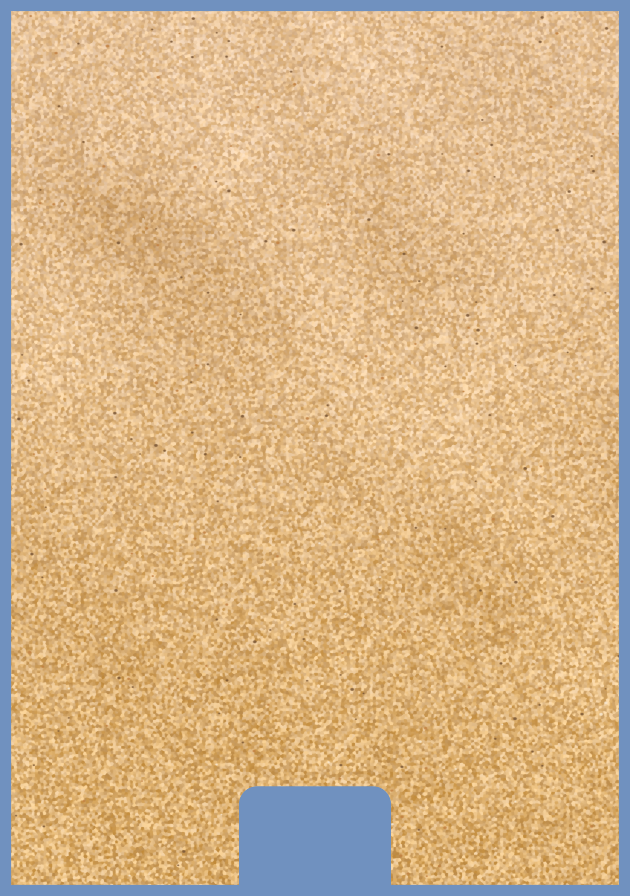
Write a Shadertoy shader that draws this texture.

```glsl
const vec3 FRAME_BLUE = vec3(0.44, 0.57, 0.75);
const vec3 SAND_FAR = vec3(0.90, 0.757, 0.590);
const vec3 SAND_NEAR = vec3(0.865, 0.695, 0.450);
const vec3 SHADE_TINT = vec3(0.75, 0.95, 1.20);  // shading acts most on blue
const vec3 SPECK_DARK = vec3(0.47, 0.33, 0.20);
const vec3 SPECK_RUST = vec3(0.76, 0.50, 0.25);
const vec3 SPECK_PALE = vec3(0.97, 0.91, 0.82);

const float BORDER = 0.0125;
const vec2 NOTCH_HALF = vec2(0.0848, 0.1224);
const float NOTCH_RADIUS = 0.020;

const float GRAIN_DENSITY = 310.0;
const float GRAIN_FAR = 0.22;
const float GRAIN_NEAR = 0.33;
const float GRAIN_SOFTNESS = 6.0;
const float SPECK_DENSITY = 72.0;
const float SPECK_CHANCE = 0.075;

// Soft dune patches: centre x, centre y, half length, brightness
const float DUNE_ANGLE = -0.72;
const float DUNE_WIDTH = 0.40;
const int DUNE_COUNT = 11;
const vec4 DUNES[DUNE_COUNT] = vec4[DUNE_COUNT](
    vec4(0.15, 0.74, 0.15, -0.075), vec4(0.43, 0.76, 0.13, -0.040),
    vec4(0.27, 0.83, 0.13, 0.030),  vec4(0.37, 0.98, 0.06, 0.040),
    vec4(0.57, 0.92, 0.11, -0.030), vec4(0.50, 0.52, 0.22, 0.030),
    vec4(0.67, 0.47, 0.10, -0.040), vec4(0.54, 0.35, 0.15, -0.035),
    vec4(0.65, 0.25, 0.11, 0.035),  vec4(0.07, 0.62, 0.11, 0.025),
    vec4(0.12, 0.28, 0.22, -0.020));

vec3 hash3(vec2 cell) {
    vec3 q = fract(cell.xyx * vec3(0.1031, 0.1030, 0.0973));
    q += dot(q, q.yxz + 33.33);
    return fract((q.xxy + q.yzz) * q.zyx);
}

float valueNoise(vec2 p) {
    vec2 cell = floor(p), f = fract(p);
    f = f * f * (3.0 - 2.0 * f);
    float low = mix(hash3(cell).x, hash3(cell + vec2(1, 0)).x, f.x);
    float high = mix(hash3(cell + vec2(0, 1)).x, hash3(cell + 1.0).x, f.x);
    return mix(low, high, f.y);
}

float roundedBox(vec2 p, vec2 halfSize, float radius) {
    vec2 d = abs(p) - halfSize + radius;
    return length(max(d, 0.0)) + min(max(d.x, d.y), 0.0) - radius;
}

// Smoothed cellular grains: x is tone, y is warmth, both centred on zero
vec2 grains(vec2 p) {
    vec2 cell = floor(p), sum = vec2(0.0);
    float total = 0.0;
    for (int y = -1; y <= 1; y++)
    for (int x = -1; x <= 1; x++) {
        vec2 id = cell + vec2(x, y);
        vec3 h = hash3(id);
        vec2 d = id + 0.15 + 0.7 * h.xy - p;
        float weight = exp(-GRAIN_SOFTNESS * dot(d, d));
        sum += weight * vec2(h.z, hash3(id + 517.0).x);
        total += weight;
    }
    return sum / total - 0.5;
}

float duneLight(vec2 p) {
    vec2 along = vec2(cos(DUNE_ANGLE), sin(DUNE_ANGLE));
    vec2 warped = p + 0.05 * (vec2(valueNoise(p * 7.0), valueNoise(p * 7.0 + 40.0)) - 0.5);
    float light = 0.0;
    for (int i = 0; i < DUNE_COUNT; i++) {
        vec2 d = warped - DUNES[i].xy;
        vec2 q = vec2(dot(d, along), dot(d, vec2(-along.y, along.x)) / DUNE_WIDTH);
        light += DUNES[i].w * exp(-dot(q, q) / (DUNES[i].z * DUNES[i].z));
    }
    return light + 0.03 * (valueNoise(p * 16.0) - 0.5);
}

vec3 addSpecks(vec3 colour, vec2 p, float pixel) {
    vec2 cell = floor(p * SPECK_DENSITY);
    vec3 h = hash3(cell + 91.0), kind = hash3(cell + 233.0);
    vec2 d = p - (cell + 0.2 + 0.6 * h.xy) / SPECK_DENSITY;
    float radius = mix(0.0008, 0.0020, kind.y);
    float cover = 1.0 - smoothstep(-pixel, pixel, length(d * vec2(1.0, 1.25)) - radius);
    vec3 tint = kind.x < 0.42 ? SPECK_DARK : kind.x < 0.82 ? SPECK_RUST : SPECK_PALE;
    return mix(colour, tint, 0.85 * cover * step(h.z, SPECK_CHANCE));
}

void mainImage(out vec4 fragColor, in vec2 fragCoord) {
    float pixel = 1.0 / iResolution.y;
    vec2 p = fragCoord * pixel;
    vec2 middle = 0.5 * iResolution.xy * pixel;

    // Sand: distance tint, dune light, grains and specks
    vec3 sand = mix(SAND_NEAR, SAND_FAR, smoothstep(0.0, 1.0, p.y));
    vec2 grain = grains(p * GRAIN_DENSITY);
    float contrast = mix(GRAIN_NEAR, GRAIN_FAR, p.y);
    sand += SHADE_TINT * (duneLight(p) + contrast * grain.x);
    sand += vec3(0.03, 0.0, -0.07) * grain.y;
    sand = addSpecks(sand, p, pixel);

    // Frame with a rounded notch at the bottom
    float panel = roundedBox(p - middle, middle - BORDER, 0.0);
    float notch = roundedBox(p - vec2(middle.x, 0.0), NOTCH_HALF, NOTCH_RADIUS);
    float frame = smoothstep(-0.5 * pixel, 0.5 * pixel, max(panel, -notch));
    fragColor = vec4(clamp(mix(sand, FRAME_BLUE, frame), 0.0, 1.0), 1.0);
}
```
